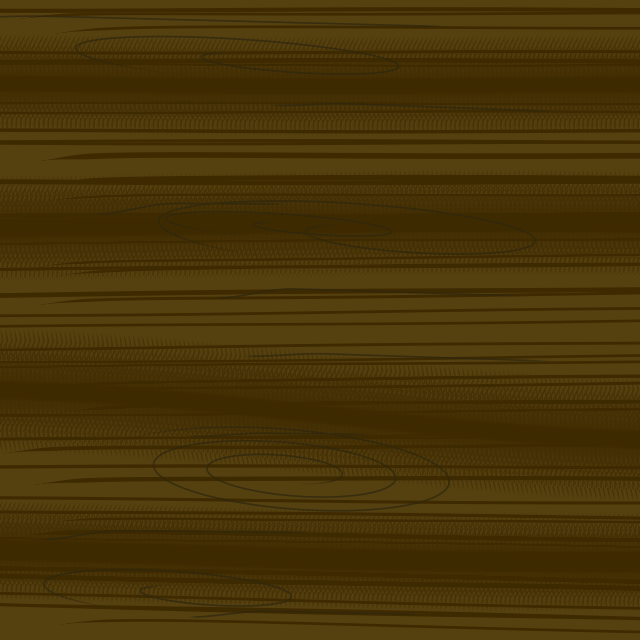
Give the GLSL for this texture, as a Shadertoy shader.

```glsl
// Dark stained wood: flat brown board crossed by horizontal grain lines,
// four dark bands whose edges break into rows of fine slanted hatching,
// and thin ink spirals and strands that trace stretched knots.

const vec3 LIGHT_WOOD = vec3(0.335, 0.252, 0.064);
const vec3 DARK_WOOD  = vec3(0.245, 0.165, 0.002);
const vec3 INK        = vec3(0.180, 0.150, 0.050);

const int   GRAIN_LINES   = 50;
const float GRAIN_THIN    = 0.0021;  // half thickness range
const float GRAIN_THICK   = 0.0046;
const float HATCH_DENSITY = 140.0;   // strokes across the canvas
const float HATCH_ROW     = 0.026;   // height of one row of strokes
const float INK_HALF      = 0.0013;
const float INK_OPACITY   = 0.75;
const int   STRANDS       = 8;
const float TAU           = 6.2831853;

// Bands: centre height, drop from left to right, core half height, hatch reach
const vec4 BANDS[4] = vec4[4](
    vec4(0.868, 0.004, 0.010, 0.080), vec4(0.648, -0.004, 0.012, 0.085),
    vec4(0.352, 0.075, 0.011, 0.100), vec4(0.130, 0.020, 0.014, 0.080));

// Knots: centre, then half width and half height
const vec4 KNOTS[5] = vec4[5](
    vec4(0.42, 0.907, 0.30, 0.034), vec4(0.60, 0.635, 0.35, 0.052),
    vec4(0.47, 0.646, 0.21, 0.021), vec4(0.45, 0.262, 0.26, 0.064),
    vec4(0.30, 0.075, 0.23, 0.036));

float hash(float n, float seed) {
    vec2 p = fract(vec2(n, seed) * vec2(0.1031, 0.1137) + 0.317);
    p += dot(p, p.yx + 33.33);
    return fract((p.x + p.y) * p.x * 7.31);
}

// Coverage of a stroke from its distance, half thickness and pixel size
float stroke(float dist, float halfWidth, float px) {
    return clamp((halfWidth - abs(dist)) / px + 0.5, 0.0, 1.0);
}

// Grain lines bend a little; some begin inside the board with a dipped tip
float grain(vec2 p, float px) {
    float cover = 0.0;
    for (int i = 0; i < GRAIN_LINES; i++) {
        float id = float(i);
        float y = (id + 0.5 + 1.5 * (hash(id, 1.0) - 0.5)) / float(GRAIN_LINES);
        float slope = mix(-0.022, 0.010, smoothstep(0.05, 0.40, y))
                    * (1.0 - smoothstep(0.55, 0.75, y));
        float start = hash(id, 2.0) < 0.25 ? 0.1 * hash(id, 3.0) : -0.6;
        float along = p.x - start;
        y += slope * (p.x - 0.5) + 0.0012 * sin(p.x * 5.0 + id * 2.4);
        y -= 0.010 * exp(-max(along, 0.0) / 0.06);
        float thickness = mix(GRAIN_THIN, GRAIN_THICK, pow(hash(id, 4.0), 2.5));
        thickness *= smoothstep(0.0, 0.08, along);
        cover = max(cover, stroke(p.y - y, thickness, px) * step(0.0, along));
    }
    return cover;
}

// One comb of slanted strokes that widen as the band gets denser
float comb(vec2 p, float d, float density, float seed, float px) {
    float row = floor(d / HATCH_ROW + seed);
    float slant = 1.4 * (hash(row + 20.0, seed) - 0.5);
    float phase = (p.x + slant * d) * HATCH_DENSITY + hash(row + 20.0, seed + 5.0);
    float wave = abs(fract(phase) - 0.5) * 2.0;
    float blur = px * HATCH_DENSITY * 1.2;
    return smoothstep(-blur, blur, density - wave);
}

float bands(vec2 p, float px) {
    float cover = 0.0;
    for (int i = 0; i < 4; i++) {
        vec4 band = BANDS[i];
        float middle = band.x - band.y * (smoothstep(-0.1, 1.1, p.x) - 0.5);
        float d = p.y - middle + 0.003 * sin(p.x * 4.0 + float(i) * 2.0);
        float density = 1.0 - clamp((abs(d) - band.z) / (band.w - band.z), 0.0, 1.0);
        float edge = smoothstep(0.0, 0.15, density);
        float outer = comb(p, d, 0.25 + 0.5 * density, 1.0, px);
        float inner = comb(p, d, 1.1 * density - 0.2, 2.5, px);
        float hatch = max(outer * (0.5 + 0.35 * density), inner * 0.75);
        float wash = 0.9 * density * density;
        float core = smoothstep(0.8, 1.0, density);
        cover = max(cover, max(max(hatch, wash) * edge, core));
    }
    return cover;
}

// Flattened spirals; distance is the winding error over its gradient
float knots(vec2 p, float px) {
    float cover = 0.0;
    for (int i = 0; i < 5; i++) {
        vec4 knot = KNOTS[i];
        vec2 q = p - knot.xy;
        q.y += 0.07 * q.x;
        q /= knot.zw;
        float r = max(length(q), 0.01);
        float turns = 1.5 + 1.6 * step(0.06, knot.w);
        float winding = turns * r - atan(q.y, q.x) / TAU;
        vec2 grad = turns * q / r - vec2(-q.y, q.x) / (TAU * r * r);
        float dist = (fract(winding + 0.5) - 0.5) / length(grad / knot.zw);
        float span = smoothstep(0.25, 0.32, r) * (1.0 - smoothstep(1.05, 1.12, r));
        cover = max(cover, stroke(dist, INK_HALF, px) * span);
    }
    return cover;
}

// Long loose strands that rise softly and then drift downward
float strands(vec2 p, float px) {
    float cover = 0.0;
    for (int i = 0; i < STRANDS; i++) {
        float id = float(i);
        float start = 0.6 * hash(id, 7.0) - 0.1;
        float along = p.x - start;
        float reach = 0.3 + 0.5 * hash(id, 8.0);
        float y = (id + 0.2 + 0.6 * hash(id, 9.0)) / float(STRANDS);
        y += 0.02 * hash(id, 10.0) * smoothstep(0.0, 0.13, along) - 0.04 * along * hash(id, 11.0);
        float span = smoothstep(0.0, 0.02, along) * (1.0 - smoothstep(reach - 0.05, reach, along));
        cover = max(cover, stroke(p.y - y, INK_HALF, px) * span);
    }
    return cover;
}

void mainImage(out vec4 fragColor, in vec2 fragCoord) {
    vec2 p = fragCoord / iResolution.xy;
    float px = 1.0 / iResolution.y;
    float dark = max(bands(p, px), grain(p, px));
    vec3 color = mix(LIGHT_WOOD, DARK_WOOD, dark);
    float ink = max(knots(p, px), strands(p, px));
    fragColor = vec4(mix(color, INK, ink * INK_OPACITY), 1.0);
}
```
